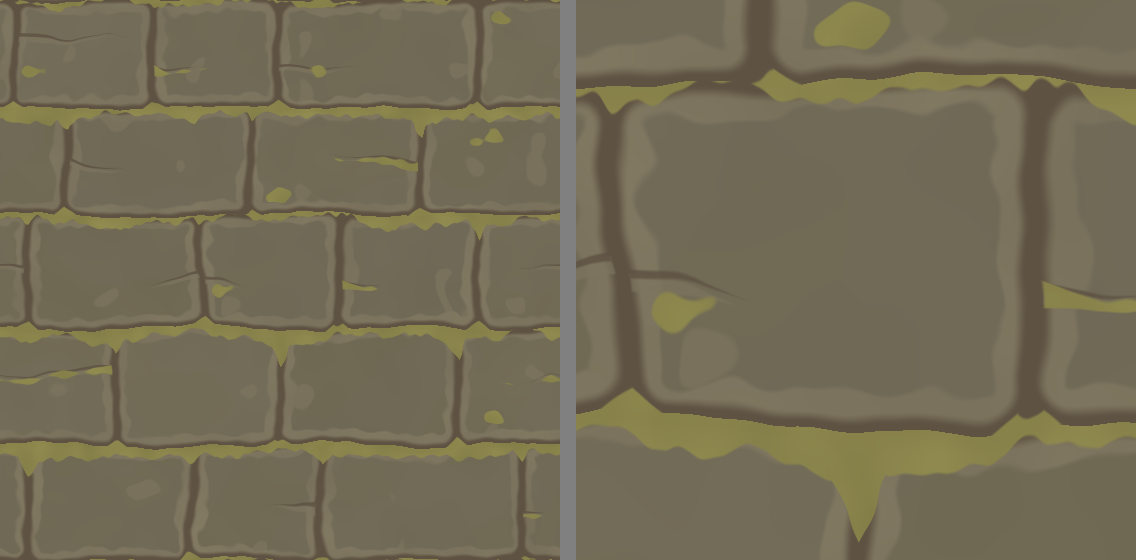
Left, the full canvas; right, a detail of the centre.
Write a Shadertoy shader that draws this texture.

```glsl
// Mossy stone wall: five courses of rounded blocks in running bond.
// Each block is a warped rounded box with a worn pale rim, flat facets, chips
// and cracks; moss hangs from the bed joints. Tileable gradient noise throughout.

const vec3 STONE  = vec3(0.447, 0.420, 0.348);
const vec3 OLIVE  = vec3(0.442, 0.414, 0.328);
const vec3 RIM    = vec3(0.488, 0.456, 0.370);
const vec3 MORTAR = vec3(0.370, 0.325, 0.262);
const vec3 MOSS   = vec3(0.545, 0.525, 0.295);

// Bed joint heights, and the upright joints of each course from the bottom.
// A last joint one unit after the first closes a course of three blocks.
const float BEDS[6] = float[6](0.0, 0.206, 0.415, 0.616, 0.807, 1.0);
const vec4 JOINTS[5] = vec4[5](
    vec4(0.047, 0.342, 0.574, 0.934), vec4(0.208, 0.501, 0.816, 1.208),
    vec4(0.049, 0.361, 0.604, 0.853), vec4(0.120, 0.448, 0.755, 1.120),
    vec4(0.026, 0.272, 0.499, 0.852));

struct Block { vec2 local; vec2 halfSize; vec2 id; };

vec2 hash2(vec2 p) {
    vec3 q = fract(vec3(p.xyx) * vec3(0.1031, 0.1030, 0.0973));
    q += dot(q, q.yzx + 33.33);
    return fract((q.xx + q.yz) * q.zy);
}

float gradientAt(vec2 cell, vec2 offset, float period, float seed) {
    float angle = 6.2832 * hash2(mod(cell, period) + seed * 17.0).x;
    return dot(vec2(cos(angle), sin(angle)), offset);
}

// Gradient noise, about -0.6 to 0.6, that repeats over the unit square.
float noise(vec2 uv, float period, float seed) {
    vec2 p = uv * period, i = floor(p), f = p - i;
    vec2 w = f * f * f * (f * (f * 6.0 - 15.0) + 10.0);
    vec2 e = vec2(1.0, 0.0);
    float low  = mix(gradientAt(i, f, period, seed),
                     gradientAt(i + e, f - e, period, seed), w.x);
    float high = mix(gradientAt(i + e.yx, f - e.yx, period, seed),
                     gradientAt(i + 1.0, f - 1.0, period, seed), w.x);
    return mix(low, high, w.y);
}

float roundedBox(vec2 p, vec2 halfSize, float radius) {
    vec2 q = abs(p) - halfSize + radius;
    return length(max(q, 0.0)) + min(max(q.x, q.y), 0.0) - radius;
}

// Coverage of a shape from its signed distance.
float cover(float d, float soft) { return smoothstep(soft, -soft, d); }

Block findBlock(vec2 p) {
    p.y = fract(p.y);
    int row = 0;
    for (int i = 1; i < 5; i++) if (p.y >= BEDS[i]) row = i;
    vec4 joints = JOINTS[row];
    float x = joints.x + fract(p.x - joints.x);
    float left = joints.x, right = joints.x + 1.0, column = 0.0;
    for (int i = 1; i < 4; i++) {
        if (joints[i] <= x) { left = joints[i]; column = float(i); }
        else right = min(right, joints[i]);
    }
    vec2 lower = vec2(left, BEDS[row]), upper = vec2(right, BEDS[row + 1]);
    return Block(vec2(x, p.y) - 0.5 * (lower + upper), 0.5 * (upper - lower),
                 vec2(column, float(row)));
}

// How far moss hangs below a bed joint; the topmost bed is the barest.
float mossDepth(float x, float bed) {
    bed = mod(bed, 5.0);
    vec2 p = vec2(x, bed * 0.2 + 0.037);
    return 0.017 + 0.026 * noise(p, 7.0, 1.0) + 0.016 * noise(p, 26.0, 2.0)
         + 0.009 * noise(p, 61.0, 3.0) - (bed < 0.5 ? 0.013 : 0.0);
}

// Moss along the beds, with drips and small peaks at the upright joints.
float mossDistance(Block b, float x) {
    float jointGap = b.halfSize.x - abs(b.local.x);
    float hang = mossDepth(x, b.id.y + 1.0);
    float rise = min(mossDepth(x, b.id.y), 0.014 - 0.7 * jointGap);
    float drip = max(0.0, 1.0 - jointGap / 0.017) * smoothstep(0.002, 0.02, hang);
    hang += 0.05 * drip * clamp(0.6 + 1.4 * noise(vec2(x, b.id.y * 0.2), 5.0, 4.0), 0.0, 1.0);
    return min(b.halfSize.y - b.local.y - hang, b.halfSize.y + b.local.y - rise);
}

// Crack running in from one side: x is height above it, y is its half width.
vec2 crack(Block b, vec2 uv, vec2 rnd) {
    float side = rnd.x < 0.5 ? -1.0 : 1.0;
    float along = (b.halfSize.x - side * b.local.x) / (b.halfSize.x * mix(0.4, 1.5, rnd.y));
    float line = (rnd.y - 0.5) * 0.07 + (rnd.x - 0.5) * 0.25 * b.local.x
               + 0.018 * noise(uv, 13.0, 5.0);
    return vec2(b.local.y - line, 0.0035 * (1.0 - along));
}

void mainImage(out vec4 fragColor, in vec2 fragCoord) {
    vec2 uv = fragCoord / iResolution.y;
    float soft = max(0.0012, 0.8 / iResolution.y);

    // Hand-cut wobble of every joint.
    vec2 p = uv + 0.015 * vec2(noise(uv, 7.0, 6.0), noise(uv, 6.0, 7.0))
                + 0.005 * vec2(noise(uv, 29.0, 8.0), noise(uv, 27.0, 9.0));
    Block b = findBlock(p);
    vec2 rnd = hash2(b.id + 3.7), pick = hash2(b.id + 21.3);
    float d = roundedBox(b.local, b.halfSize - 0.0045, 0.02);

    // Face: broad flat facets and small pale chips.
    vec2 bent = uv + 0.02 * vec2(noise(uv, 19.0, 10.0), noise(uv, 17.0, 11.0));
    vec3 face = mix(STONE, OLIVE, 0.6 * rnd.x + 0.4 * cover(noise(bent, 6.0, 12.0), 0.04));
    face *= 1.0 + 0.03 * (rnd.y - 0.5) + 0.02 * noise(bent, 11.0, 13.0);
    face = mix(face, RIM, 0.7 * cover(0.39 - noise(bent, 12.0, 14.0), 0.02));

    // Worn rim with a ragged inner edge, falling into dark mortar.
    float rimWidth = 0.016 + 0.014 * noise(uv, 9.0, 15.0) + 0.012 * noise(uv, 34.0, 16.0);
    vec3 rim = RIM * (1.0 + 0.07 * noise(bent, 10.0, 17.0));
    vec3 color = mix(rim, face, cover(d + rimWidth, 2.0 * soft));
    color = mix(MORTAR, color, smoothstep(-0.001, 0.007, -d));

    // Cracks: a dark cut over a pale lower lip, on some blocks only.
    vec2 cut = crack(b, uv, rnd);
    float cracked = step(pick.x, 0.45) * cover(d, soft);
    color = mix(color, RIM, 0.7 * cracked * cover(abs(cut.x + 0.006) - 2.0 * cut.y, soft));
    color = mix(color, MORTAR, 0.85 * cracked * cover(abs(cut.x) - cut.y, soft));

    // Moss on beds, in a few cracks, and in patches that thicken upward.
    float moss = cover(mossDistance(b, p.x), soft);
    float filled = abs(cut.x + 0.007) - 2.5 * cut.y - 0.012 * noise(uv, 31.0, 18.0);
    moss = max(moss, cracked * step(pick.x, 0.14) * cover(filled, soft));
    vec2 spot = b.local - (pick.yx - 0.5) * 1.5 * b.halfSize;
    float patchEdge = length(spot * vec2(0.7, 1.0)) - mix(0.007, 0.014, rnd.x)
                    + 0.022 * noise(uv, 33.0, 19.0);
    moss = max(moss, step(pick.y, 0.04 + 0.15 * b.id.y) * cover(patchEdge, soft));
    color = mix(color, MOSS * (1.0 + 0.09 * noise(bent, 21.0, 20.0)), 0.95 * moss);

    fragColor = vec4(color, 1.0);
}
```
